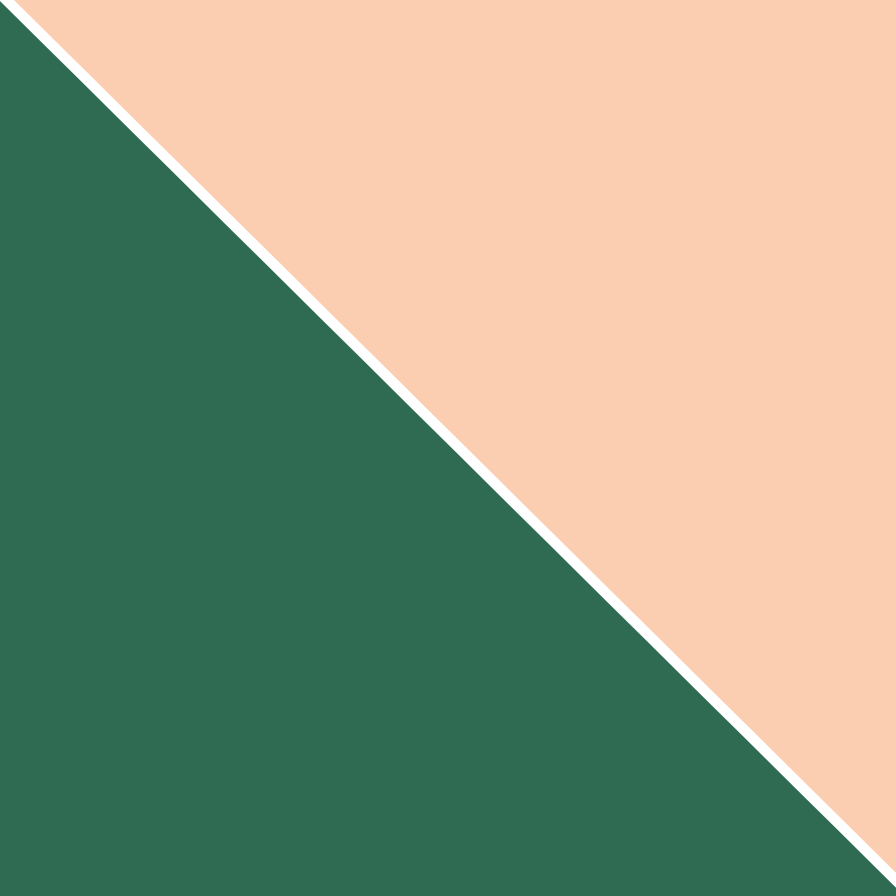
Write a Shadertoy shader that draws this background.

```glsl
// Two flat fields, green below and peach above, split by a thin white diagonal band.
// The signed distance to the band's centre line picks the colour,
// with each edge smoothed over about one pixel.

// Coverage of the side where the distance is positive.
float cover(float dist, float pixel) {
    return clamp(dist / pixel + 0.5, 0.0, 1.0);
}

void mainImage(out vec4 fragColor, in vec2 fragCoord) {
    vec2 uv = fragCoord / iResolution.xy;
    float pixel = 1.0 / min(iResolution.x, iResolution.y);

    // Distance to the falling diagonal, positive towards the upper right
    float slope = 0.9895;
    float dist = (uv.y + slope * uv.x - 1.0071) / length(vec2(slope, 1.0));
    float halfWidth = 0.0059;

    vec3 green = vec3(0.184, 0.416, 0.325);
    vec3 white = vec3(1.0);
    vec3 peach = vec3(0.984, 0.808, 0.694);

    // Layers from lower left to upper right
    vec3 color = mix(green, white, cover(dist + halfWidth, pixel));
    color = mix(color, peach, cover(dist - halfWidth, pixel));

    fragColor = vec4(color, 1.0);
}
```
